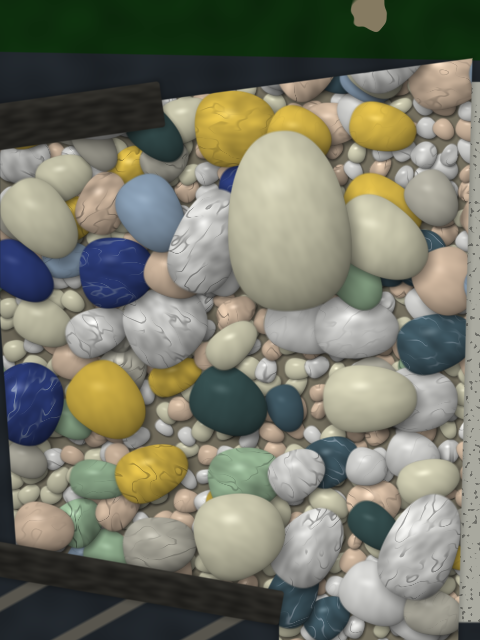
A Shadertoy shader for this texture:

```glsl
// A tilted panel of polished river pebbles on pale gravel, held by dark metal bars.

const vec3 GAP = vec3(0.43, 0.41, 0.35);
const vec3 WALL_GREEN = vec3(0.05, 0.17, 0.05);
const vec3 RAIL_NAVY = vec3(0.12, 0.14, 0.16);
const vec3 BAR_BROWN = vec3(0.16, 0.155, 0.14);
const vec3 PAPER = vec3(0.66, 0.66, 0.62);

// cream, white, beige, grey, pale green, yellow, pale blue, slate, cobalt, teal
const vec3 STONES[10] = vec3[10](
    vec3(0.77, 0.76, 0.66), vec3(0.78, 0.78, 0.77), vec3(0.78, 0.69, 0.60),
    vec3(0.66, 0.65, 0.60), vec3(0.55, 0.66, 0.54), vec3(0.80, 0.68, 0.27),
    vec3(0.53, 0.61, 0.69), vec3(0.24, 0.33, 0.37), vec3(0.17, 0.23, 0.46),
    vec3(0.20, 0.29, 0.29));

float hash(vec2 p) {
    return fract(sin(dot(p, vec2(127.1, 311.7))) * 43758.5);
}

vec2 hash2(vec2 p) {
    return vec2(hash(p), hash(p + 37.3));
}

vec2 rotate(vec2 v, float a) {
    return mat2(cos(a), sin(a), -sin(a), cos(a)) * v;
}

float cornerSlope(vec2 cell, vec2 offset) {
    float a = 6.2832 * hash(cell);
    return dot(vec2(cos(a), sin(a)), offset);
}

float gradientNoise(vec2 p) {
    vec2 i = floor(p), f = fract(p), e = vec2(1, 0);
    vec2 u = f * f * f * (f * (f * 6.0 - 15.0) + 10.0);
    return mix(mix(cornerSlope(i, f), cornerSlope(i + e, f - e), u.x),
               mix(cornerSlope(i + e.yx, f - e.yx), cornerSlope(i + 1.0, f - 1.0), u.x), u.y);
}

float below(float edge, float x, float soft) {
    return 1.0 - smoothstep(edge - soft, edge + soft, x);
}

float boxDistance(vec2 p, vec2 halfSize) {
    vec2 d = abs(p) - halfSize;
    return length(max(d, 0.0)) + min(max(d.x, d.y), 0.0);
}

// Egg-like superellipse: 1 on the outline
float stoneRadius(vec2 u) {
    u.y *= 1.0 + 0.16 * u.x;
    vec2 a = pow(abs(u) + 1e-4, vec2(2.3));
    return pow(a.x + a.y, 1.0 / 2.3);
}

// Mottling and veins: dark veins on light stone, pale on dark
vec3 stoneSurface(vec2 p, float kind, float seed) {
    vec3 base = STONES[int(min(kind, 0.99) * 10.0)];
    vec2 q = rotate(p, seed * 6.0) * vec2(1.0, 1.7) + seed * 40.0;
    float cloud = gradientNoise(q * 20.0) + 0.5 * gradientNoise(q * 47.0);
    float ridge = abs(gradientNoise(q * 28.0 + cloud * 0.9));
    float figured = step(0.1, kind) * smoothstep(0.25, 0.8, seed);
    float vein = below(0.05, ridge, 0.05) * smoothstep(-0.25, 0.4, cloud);
    float isLight = step(0.45, base.g);
    vec3 veinColor = mix(vec3(0.62, 0.67, 0.72), base * 0.55, isLight);
    base *= 1.0 + cloud * mix(0.07, 0.35, figured);
    return mix(base, veinColor, 0.65 * vein * figured);
}

vec3 drawStone(vec3 ground, vec2 p, vec2 center, vec2 radii, float angle,
               float kind, float seed, float soft) {
    vec2 u = rotate(p - center, -angle) / radii;
    if (dot(u, u) > 4.0) return ground;
    vec2 drop = rotate(vec2(0.10, -0.13) * radii.y, -angle) / radii;
    float shade = 1.0 - smoothstep(0.75, 1.22, stoneRadius(u - drop));
    ground *= 1.0 - 0.5 * shade;

    float d = stoneRadius(u);
    float cover = below(1.0, d, soft / radii.y);
    if (cover <= 0.0) return ground;
    vec2 n = rotate(u, angle);
    float dome = sqrt(max(0.0, 1.0 - d * d));
    float light = dot(normalize(vec3(n, dome + 0.45)), normalize(vec3(-0.3, 0.45, 0.9)));
    vec3 color = stoneSurface(p, kind, seed) * (0.47 + 0.56 * light);
    float gloss = 1.0 - smoothstep(0.0, 0.38, length((n - vec2(-0.2, 0.38)) * vec2(0.8, 1.3)));
    color += 0.14 * gloss * gloss * (0.3 + seed);
    return mix(ground, color, cover);
}

// Jittered grid of stones; kinds limits the palette from its pale end
vec3 stoneLayer(vec3 ground, vec2 p, float cell, float size, float density,
                float kinds, float layer, float soft) {
    vec2 home = floor(p / cell);
    for (int j = -1; j <= 1; j++)
    for (int i = -1; i <= 1; i++) {
        vec2 id = home + vec2(i, j);
        vec2 a = hash2(id + layer * 17.1), b = hash2(id + layer * 29.7 + 5.3);
        float seed = hash(id + layer * 41.9 + 9.1);
        if (hash(id + layer * 7.7 + 2.9) > density) continue;
        vec2 center = (id + 0.5 + (a - 0.5) * 0.5) * cell;
        vec2 radii = cell * size * mix(0.8, 1.2, b.x) * vec2(1.0, mix(0.6, 0.95, b.y));
        float angle = (seed - 0.5) * 2.6;
        ground = drawStone(ground, p, center, radii, angle, fract(a.x * 7.0 + b.y) * kinds, seed, soft);
    }
    return ground;
}

vec3 drawBar(vec3 ground, vec2 p, vec2 center, vec2 halfSize, float angle, float soft) {
    vec2 q = rotate(p - center, -angle);
    float d = boxDistance(q, halfSize - 0.005) - 0.005;
    float grain = gradientNoise(q * vec2(35.0, 110.0));
    vec3 color = BAR_BROWN * (0.9 + 0.35 * grain + 0.25 * smoothstep(0.4, 0.9, q.y / halfSize.y));
    ground *= 1.0 - 0.4 * below(0.0, d, 0.012);
    return mix(ground, color, below(0.0, d, soft));
}

vec3 drawBackdrop(vec2 p, float soft) {
    vec3 color = mix(RAIL_NAVY, WALL_GREEN, smoothstep(-soft, soft, p.y - 0.919 + 0.018 * p.x));
    color *= 1.0 + 0.25 * gradientNoise(p * 16.0);
    // Chipped paint
    float chip = length(p - vec2(0.578, 0.982)) + 0.015 * gradientNoise(p * 45.0);
    color = mix(color, vec3(0.52, 0.48, 0.38), below(0.029, chip, soft));
    // Paper beside the panel and slats beneath it
    float speck = smoothstep(0.25, 0.4, gradientNoise(p * 150.0));
    float paper = step(0.6, p.x) * below(0.872, p.y, soft) * smoothstep(0.025, 0.03, p.y);
    color = mix(color, PAPER * (1.0 - 0.35 * speck), paper);
    float slat = abs(fract((p.y - 0.55 * p.x) * 9.0) - 0.5);
    return mix(color, vec3(0.34, 0.33, 0.30), below(0.1, slat, 0.03) * step(p.y, 0.1) * step(p.x, 0.45));
}

vec3 drawPebbles(vec2 p, float soft) {
    vec3 color = stoneLayer(GAP, p, 0.034, 0.56, 1.0, 0.3, 1.0, soft);
    color = stoneLayer(color, p, 0.078, 0.50, 0.50, 0.8, 2.0, soft);
    color = stoneLayer(color, p, 0.105, 0.53, 0.80, 1.0, 3.0, soft);
    color = stoneLayer(color, p, 0.250, 0.30, 0.60, 0.2, 4.0, soft);
    return drawStone(color, p, vec2(0.45, 0.655), vec2(0.141, 0.094), 1.66, 0.0, 0.2, soft);
}

void mainImage(out vec4 fragColor, in vec2 fragCoord) {
    vec2 p = fragCoord / iResolution.y;
    p.x *= 0.75 * iResolution.y / iResolution.x;
    float soft = max(0.0016, 0.8 / iResolution.y);

    // Slanted panel outline
    float rightEdge = p.x - 0.716 - 0.0243 * p.y;
    float topEdge = p.y - 0.81 - 0.134 * p.x;
    float leftEdge = max(0.0, 0.505 - p.y) * 0.07 - p.x;
    float lowerEdge = min(0.12 - 0.173 * p.x - p.y, 0.436 - p.x);
    float edge = max(max(rightEdge, topEdge), max(leftEdge, lowerEdge));

    vec3 color = drawBackdrop(p, soft);
    color *= 1.0 - 0.35 * below(0.0, edge, 0.012);
    vec3 panel = drawPebbles(p, soft) * (0.97 + 0.08 * smoothstep(0.0, 0.6, p.x));
    color = mix(color, panel, below(0.0, edge, soft));
    color = drawBar(color, p, vec2(0.115, 0.818), vec2(0.14, 0.036), 0.14, soft);
    color = drawBar(color, p, vec2(0.215, 0.0885), vec2(0.228, 0.027), -0.173, soft);
    fragColor = vec4(color, 1.0);
}
```
